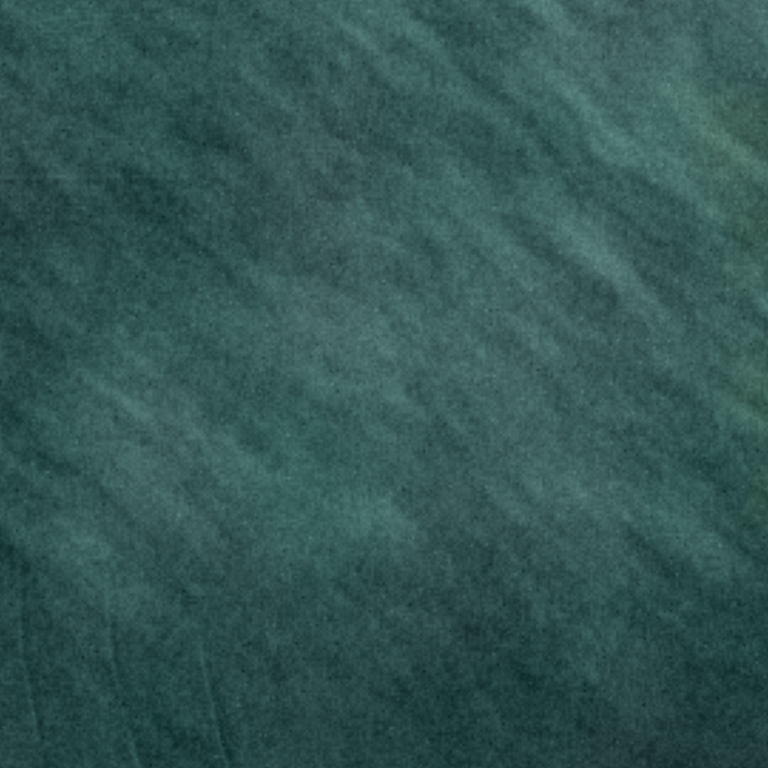
A Shadertoy shader for this texture:

```glsl
// Worn teal cloth: soft diagonal folds lit from one side, over broad shading,
// with faint straight creases, cloudy mottling, a fine weave and sparse specks.
// Every layer adds to one tone value, which then picks the dye colour.

const vec3 DEEP_TEAL = vec3(0.122, 0.240, 0.240);
const vec3 PALE_TEAL = vec3(0.266, 0.418, 0.408);
const vec3 GREEN_CAST = vec3(-0.045, 0.006, -0.008);
const vec3 OLIVE_CAST = vec3(0.012, 0.004, -0.026);

float hash(vec2 p) {
    vec3 q = fract(vec3(p.xyx) * 0.1031);
    q += dot(q, q.yzx + 33.33);
    return fract((q.x + q.y) * q.z);
}

// Smooth value noise, centred on zero
float noise(vec2 p) {
    vec2 cell = floor(p);
    vec2 f = fract(p);
    f = f * f * (3.0 - 2.0 * f);
    float low = mix(hash(cell), hash(cell + vec2(1, 0)), f.x);
    float high = mix(hash(cell + vec2(0, 1)), hash(cell + vec2(1, 1)), f.x);
    return mix(low, high, f.y) - 0.5;
}

float fbm(vec2 p, int octaves) {
    float sum = 0.0;
    float weight = 0.6;
    for (int i = 0; i < octaves; i++) {
        sum += weight * noise(p);
        p = mat2(1.6, 1.2, -1.2, 1.6) * p + 17.3;
        weight *= 0.5;
    }
    return sum;
}

// Axes along and across the falling diagonal
vec2 diagonal(vec2 p) {
    return vec2(dot(p, vec2(0.77, -0.64)), dot(p, vec2(0.64, 0.77)));
}

// Height of the folds, bent a little so that they do not run parallel
float foldHeight(vec2 p) {
    vec2 q = diagonal(p);
    q.y += 0.05 * fbm(p * 6.0 + 3.0, 2);
    return noise(q * vec2(6.0, 20.0) + 40.0)
         + 0.7 * noise(q * vec2(11.0, 38.0) + 71.0)
         + 0.3 * noise(q * vec2(24.0, 70.0) + 93.0);
}

float pool(vec2 p, vec2 centre, float tightness) {
    vec2 d = p - centre;
    return exp(-dot(d, d) * tightness);
}

// Broad light and shade of the hanging cloth
float broadShade(vec2 p) {
    float shade = 0.66 + 0.50 * fbm(p * 4.0 + 8.0, 3);
    shade -= 0.58 * smoothstep(0.36, 0.0, p.y);
    shade -= 0.26 * smoothstep(0.13, 0.0, p.x);
    shade -= 0.14 * smoothstep(0.75, 1.0, p.x);
    shade -= 0.34 * pool(p, vec2(0.64, 0.23), 45.0);
    shade -= 0.30 * pool(p, vec2(0.23, 0.74), 40.0);
    shade += 0.16 * pool(p, vec2(0.48, 0.55), 9.0);
    return shade + 0.20 * pool(p, vec2(0.98, 0.98), 22.0);
}

// Thin pale line with a dark flank, at signed distance d
float crease(float d, float width) {
    float lit = exp(-d * d / (width * width));
    float dark = exp(-pow(d / width - 2.2, 2.0) * 0.4);
    return lit - 0.5 * dark;
}

float creases(vec2 p) {
    float sum = 0.0;
    for (int i = 0; i < 3; i++) {
        float k = float(i);
        float bend = 0.012 * noise(vec2(p.y * 9.0, k * 7.0));
        float slant = 0.45 * pow(max(0.16 - p.y, 0.0), 1.3);
        float upright = crease(p.x - 0.022 - 0.117 * k - bend - slant, 0.0035);
        float reach = smoothstep(0.34 - 0.06 * k, 0.22 - 0.06 * k, p.y);
        sum += upright * reach * (0.6 + noise(vec2(p.y * 14.0, k)));
        float level = crease(0.975 - 0.105 * k - p.y + 0.012 * noise(vec2(p.x * 8.0, k)), 0.003);
        sum += 0.6 * level * smoothstep(0.36, 0.05, p.x) * (0.5 + noise(vec2(p.x * 12.0, k)));
    }
    return sum;
}

// Sparse soft dots, one at most in each cell
float specks(vec2 p, float cells, float share) {
    vec2 g = p * cells;
    vec2 id = floor(g);
    vec2 centre = 0.4 + 0.2 * vec2(hash(id + 5.1), hash(id + 9.7));
    float dotMask = smoothstep(0.42, 0.05, length(fract(g) - centre));
    return dotMask * step(1.0 - share, hash(id + 2.3));
}

float weave(vec2 p) {
    float threads = noise(p * vec2(260.0, 70.0)) + 0.5 * noise(p * vec2(70.0, 260.0));
    float grain = noise(p * 270.0 + 13.0) + 0.9 * noise(p * 135.0 + 31.0);
    return 0.18 * threads + 0.36 * grain;
}

void mainImage(out vec4 fragColor, in vec2 fragCoord) {
    vec2 p = fragCoord / iResolution.xy;

    // Folds are sharpest towards the upper right
    float strength = mix(0.9, 1.35, smoothstep(1.0, 1.8, p.x + p.y));
    strength *= smoothstep(-0.15, 0.4, p.y);
    float height = foldHeight(p);
    float slope = height - foldHeight(p + vec2(0.007, 0.009));

    float tone = broadShade(p);
    tone += strength * (0.36 * height + 0.40 * slope);
    tone += 0.42 * fbm(diagonal(p) * vec2(20.0, 34.0) + 5.0, 3);
    tone += 0.34 * creases(p) + weave(p);
    tone += 0.34 * specks(p, 105.0, 0.035) - 0.34 * specks(p + 3.0, 115.0, 0.035);

    // Uneven dye: greener patches, and olive stains near the right edge
    float green = fbm(p * 5.0 + 22.0, 3);
    float olive = smoothstep(0.6, 1.0, p.x) * smoothstep(0.05, 0.35, fbm(p * 6.0 + 51.0, 3));
    vec3 cloth = mix(DEEP_TEAL, PALE_TEAL, max(tone, -0.35));
    cloth += GREEN_CAST * green + OLIVE_CAST * olive;

    fragColor = vec4(clamp(cloth, 0.0, 1.0), 1.0);
}
```
